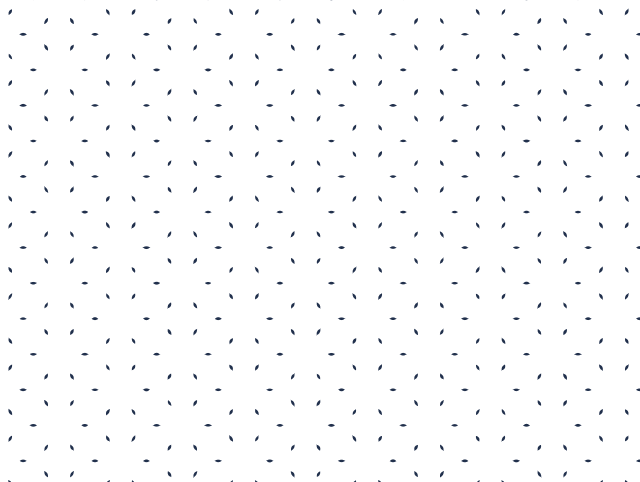
Reproduce this pattern procedurally as a WebGL 1 fragment shader.

```glsl
precision highp float;
// Small navy leaves in rings of six on a hexagonal lattice, over white.

uniform vec2 u_resolution;

float hash(vec2 p) {
  vec3 q = fract(p.xyx * vec3(0.1031, 0.103, 0.0973));
  q += dot(q, q.yzx + 33.33);
  return fract((q.x + q.y) * q.z);
}

// Signed distance estimate to a pointed, slightly bent leaf lying along x.
float leafDistance(vec2 p, vec2 halfSize, float bend) {
  float t = p.x / halfSize.x;
  float slope = 2.0 * t * halfSize.y / halfSize.x;
  float y = p.y - bend * (t * t - 0.3);
  return (abs(y) - halfSize.y * (1.0 - t * t)) / sqrt(1.0 + slope * slope);
}

void main() {
  // Canvas height is one unit
  vec2 p = gl_FragCoord.xy / u_resolution.y;
  float pixel = 1.0 / u_resolution.y;

  // Nearest ring centre among two interleaved rectangular lattices
  vec2 period = vec2(0.2558, 0.1475);
  vec2 grid = (p - vec2(0.2504, 0.9288)) / period;
  vec2 centreA = floor(grid + 0.5);
  vec2 centreB = floor(grid) + 0.5;
  vec2 offsetA = (grid - centreA) * period;
  vec2 offsetB = (grid - centreB) * period;
  bool useA = dot(offsetA, offsetA) < dot(offsetB, offsetB);
  vec2 centre = useA ? centreA : centreB;
  vec2 offset = useA ? offsetA : offsetB;

  // Fold the ring into one sixth, so its leaf points along +x
  float sector = floor(atan(offset.y, offset.x) / 1.0472 + 0.5);
  float leafIndex = mod(sector + 6.0, 6.0);
  float angle = sector * 1.0472;
  float c = cos(angle);
  float s = sin(angle);
  vec2 local = vec2(c * offset.x + s * offset.y, c * offset.y - s * offset.x);

  // Slight hand-cut variation from leaf to leaf
  vec2 seed = centre * 2.0 + vec2(40.0 + leafIndex * 17.0, 60.0 + leafIndex * 5.0);
  vec2 halfSize = vec2(mix(0.0065, 0.0074, hash(seed)),
                       mix(0.0025, 0.0030, hash(seed + 7.3)));
  float bend = 0.0012 * (hash(seed + 13.7) - 0.5);

  float d = leafDistance(local - vec2(0.0534, 0.0), halfSize, bend);
  float ink = clamp(0.5 - d / pixel, 0.0, 1.0);
  gl_FragColor = vec4(mix(vec3(1.0), vec3(0.13, 0.19, 0.30), ink), 1.0);
}
```
